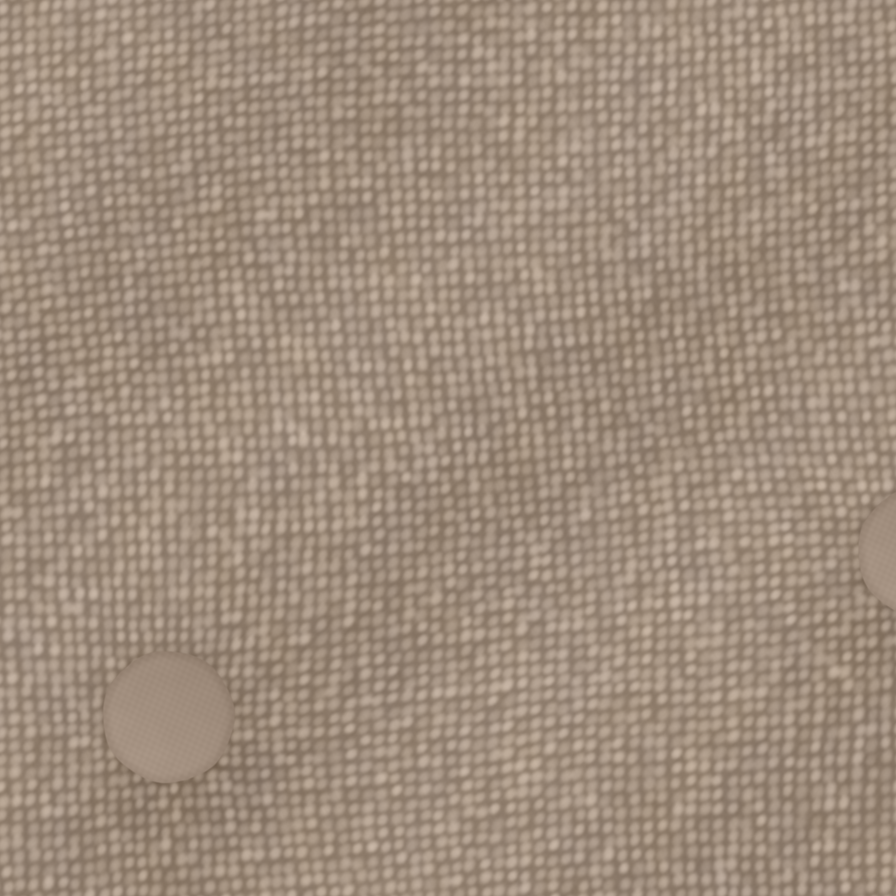
A Shadertoy shader for this texture:

```glsl
// Tufted linen upholstery: a coarse weave of full leaning grains, with two covered buttons.
// The weave is a jittered cellular grid of flat-topped ovals with narrow dark gaps, bent by
// layered sines; broad diagonal folds and button shadows shade it.

#define GRAINS 65.0
#define JITTER 0.22
#define GRAIN_SIZE vec2(0.35, 0.455)
#define GRAIN_CONTRAST 0.165
#define GRAIN_VARIETY 0.38
#define FOLD_DEPTH 0.015
#define FUZZ 0.020
#define BUTTON_RADIUS 0.0735
#define FIRST_BUTTON vec2(0.188, 0.200)
#define BUTTON_STEP vec2(0.843, 0.184)
#define CLOTH vec3(0.620, 0.550, 0.485)
#define BUTTON_CLOTH vec3(0.632, 0.558, 0.495)

vec2 hash2(vec2 p) {
    vec3 q = fract(p.xyx * vec3(0.1031, 0.1030, 0.0973));
    q += dot(q, q.yzx + 33.33);
    return fract((q.xx + q.yz) * q.zy);
}

// Layered sines in turned directions, roughly -1 to 1.
float waves(vec2 p) {
    float sum = 0.0, gain = 0.5;
    for (int i = 0; i < 4; i++) {
        sum += gain * sin(p.x + 1.7 * sin(p.y)) * cos(p.y * 0.8 + 1.3 * sin(p.x * 0.7));
        p = mat2(1.2, 1.5, -1.5, 1.2) * p + 2.3;
        gain *= 0.65;
    }
    return sum;
}

vec2 buttonCentre(int i) {
    return FIRST_BUTTON + float(i) * BUTTON_STEP;
}

// Bend the threads gently and draw them in around the buttons.
vec2 bendCloth(vec2 p) {
    vec2 bent = p + 0.005 * vec2(sin(p.y * 9.0 + 2.0 * p.x), sin(p.x * 8.0 - 5.0 * p.y));
    bent += 0.0016 * vec2(waves(p * 14.0), waves(p.yx * 15.0 + 4.0));
    for (int i = 0; i < 2; i++) {
        vec2 away = p - buttonCentre(i);
        bent += 0.14 * away * exp(-dot(away, away) / 0.025);
    }
    return mat2(0.998, -0.07, 0.05, 0.998) * bent;
}

// Sum of flat-topped oval grains near a point, averaging about one half.
float weave(vec2 cell, float lean) {
    float sum = 0.0;
    vec2 base = floor(cell);
    float c = cos(lean), s = sin(lean);
    for (int y = -1; y <= 1; y++) {
        for (int x = -1; x <= 1; x++) {
            vec2 id = base + vec2(x, y);
            vec2 rnd = hash2(id + 40.0);
            vec2 tone = hash2(id + 171.0);
            vec2 d = cell - id - 0.5 - JITTER * (rnd - 0.5);
            d = vec2(c * d.x - s * d.y, s * d.x + c * d.y);
            d /= GRAIN_SIZE * (0.88 + 0.24 * tone.y);
            float reach = dot(d, d);
            float strength = 1.0 + GRAIN_VARIETY * (tone.x + rnd.y - 1.0);
            sum += strength * exp(-0.35 * reach - 0.5 * reach * reach);
        }
    }
    return sum;
}

// Broad light and dark bands across the cushion.
float folds(vec2 p) {
    float band = cos(9.0 * (p.x - p.y + 0.22) + 0.5 * sin(p.y * 6.0));
    return FOLD_DEPTH * (band + 0.45 * waves(p * 5.0 + 1.0));
}

void mainImage(out vec4 fragColor, in vec2 fragCoord) {
    vec2 p = fragCoord / iResolution.y;
    float pixel = 1.0 / iResolution.y;

    // Woven cloth
    vec2 cell = bendCloth(p) * GRAINS;
    float lean = 0.62 + 0.16 * sin(p.x * 5.0 - p.y * 7.0) + 0.2 * waves(p * 12.0);
    float light = GRAIN_CONTRAST * (weave(cell, lean) - 0.47) + folds(p);
    light += 0.010 * waves(cell * vec2(0.35, 0.8));
    light += FUZZ * waves(cell * 2.3 + 5.0);
    vec3 colour = CLOTH + light;

    // Faint straw tint in scattered threads
    colour += vec3(0.005, 0.002, -0.007) * waves(cell * vec2(0.5, 0.3) + 7.0);

    // Buttons with their shadows
    for (int i = 0; i < 2; i++) {
        vec2 d = p - buttonCentre(i);
        vec2 shade = (d - vec2(0.02, -0.055)) / vec2(0.11, 0.09);
        colour -= 0.045 * exp(-dot(shade, shade));

        float angle = atan(d.y, d.x);
        float edge = length(d) - BUTTON_RADIUS * (1.0 + 0.010 * sin(angle * 7.0 + 1.0));
        colour -= 0.05 * exp(-max(edge, 0.0) / 0.005);

        float twill = sin(d.x * 620.0 + d.y * 260.0) * sin(d.y * 600.0 - d.x * 200.0);
        float slope = dot(d, vec2(-0.35, -0.45)) / BUTTON_RADIUS;
        float rim = smoothstep(-0.012, 0.0, edge);
        vec3 cap = BUTTON_CLOTH + 0.045 * slope + 0.010 * twill;
        cap += 0.008 * waves(d * 70.0) - 0.045 * rim;
        colour = mix(cap, colour, smoothstep(-1.2 * pixel, 1.2 * pixel, edge));
    }

    fragColor = vec4(clamp(colour, 0.0, 1.0), 1.0);
}
```
